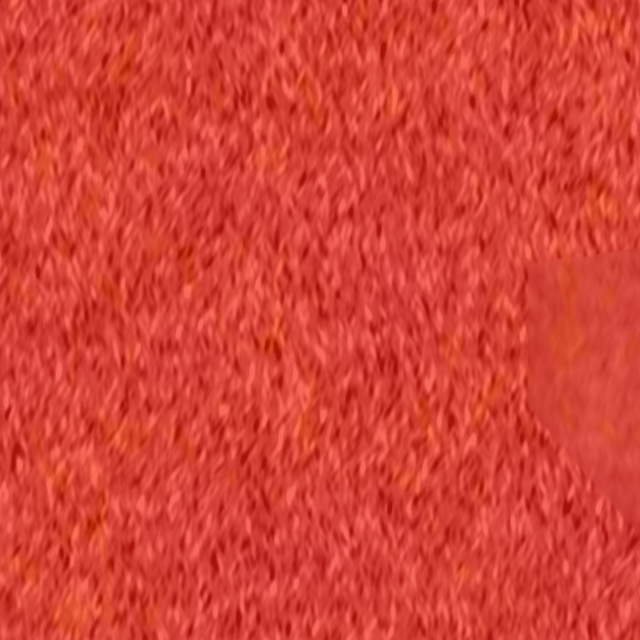
Write a WebGL 1 fragment shader that draws this texture.

```glsl
precision highp float;
// Red fleece: short, mostly upright fibres drawn as scattered signed strokes
// that add up to light tufts and dark gaps. Gradient noise steers the lean and
// the tint, and a worn patch at the right edge shows flatter, softer pile.

uniform vec2 u_resolution;

const vec3 MID_RED = vec3(0.836, 0.258, 0.219);
const vec3 TONE_STEP = vec3(0.118, 0.128, 0.122);    // colour change per unit of tone
const vec3 WARM_SHIFT = vec3(0.012, 0.022, -0.040);  // towards orange
const vec3 PATCH_SHIFT = vec3(-0.012, 0.002, 0.012);

const float CELL = 0.021;            // spacing of the stroke grid
const float FIBRE_LENGTH = 0.020;    // half length, at most one cell
const float FIBRE_WIDTH = 0.0064;    // half width
const float MEAN_LEAN = 0.08;        // radians, to the right
const float LEAN_DRIFT = 0.45;
const float LEAN_SPREAD = 0.38;
const float FIBRE_CONTRAST = 0.96;
const float FINE_CONTRAST = 0.32;
const float BROAD_CONTRAST = 0.38;
const float PATCH_FEATHER = 0.003;
const int FIBRES_PER_CELL = 4;

vec2 hash2(vec2 p) {
  vec3 q = fract(p.xyx * vec3(0.1031, 0.1030, 0.0973));
  q += dot(q, q.yzx + 33.33);
  return fract((q.xx + q.yz) * q.zy);
}

float cornerSlope(vec2 corner, vec2 offset) {
  float angle = 6.28319 * hash2(corner + 71.0).x;
  return dot(vec2(cos(angle), sin(angle)), offset);
}

float gradientNoise(vec2 p) {
  vec2 i = floor(p);
  vec2 f = p - i;
  vec2 u = f * f * f * (f * (f * 6.0 - 15.0) + 10.0);
  vec2 e = vec2(1.0, 0.0);
  float low = mix(cornerSlope(i, f), cornerSlope(i + e, f - e), u.x);
  float high = mix(cornerSlope(i + e.yx, f - e.yx), cornerSlope(i + 1.0, f - 1.0), u.x);
  return mix(low, high, u.y);
}

// Sum of light and dark strokes from the neighbouring cells
float fibres(vec2 p, float lean) {
  vec2 home = floor(p / CELL);
  float sum = 0.0;
  for (int y = -1; y <= 1; y++) {
    for (int x = -1; x <= 1; x++) {
      vec2 cell = home + vec2(float(x), float(y));
      for (int k = 0; k < FIBRES_PER_CELL; k++) {
        vec2 seed = cell + 137.0 * float(k);
        vec2 place = hash2(seed + 11.0);
        vec2 traits = 2.0 * hash2(seed + 53.0) - 1.0;
        float angle = lean + LEAN_SPREAD * traits.x;
        vec2 along = vec2(sin(angle), cos(angle));
        vec2 d = p - (cell + place) * CELL;
        vec2 local = vec2(dot(d, vec2(along.y, -along.x)) / FIBRE_WIDTH,
                          dot(d, along) / FIBRE_LENGTH);
        float body = max(0.0, 1.0 - dot(local, local));
        sum += traits.y * body * body;
      }
    }
  }
  return sum;
}

// Coverage of the worn patch, bounded by three straight edges
float wornPatch(vec2 p) {
  vec2 d = p - vec2(0.826, 0.588);
  float top = d.y - 0.14 * d.x;
  float bottom = (-0.225 - d.y - 1.15 * d.x) * 0.66;
  float edge = max(max(-d.x, top), bottom);
  edge += 0.004 * gradientNoise(p * 30.0);
  return 1.0 - smoothstep(-PATCH_FEATHER, PATCH_FEATHER, edge);
}

void main() {
  vec2 p = gl_FragCoord.xy / u_resolution;

  // Pile: fibres, fine streaks and broad shading
  float lean = MEAN_LEAN + LEAN_DRIFT * gradientNoise(p * 5.0 + 3.0);
  vec2 streak = p - vec2(0.012 * gradientNoise(p * 24.0 + 40.0), 0.0);
  float fine = gradientNoise(streak * vec2(150.0, 58.0));
  float broad = gradientNoise(p * 9.0 + 20.0) + 0.6 * gradientNoise(p * 21.0);
  float pile = FIBRE_CONTRAST * fibres(p, lean) + FINE_CONTRAST * fine;

  // Flattened pile inside the patch
  float patchCover = wornPatch(p);
  float mottle = gradientNoise(p * vec2(46.0, 34.0) + 9.0);
  float tone = mix(pile, 0.22 * pile + 0.45 * mottle, patchCover);
  tone = clamp(tone + BROAD_CONTRAST * broad, -1.45, 1.15);

  // Tint: slow drift plus a few orange flecks
  float drift = gradientNoise(p * 4.0 + 60.0);
  float fleck = smoothstep(0.22, 0.55, gradientNoise(p * vec2(22.0, 14.0)) + 0.5 * drift);
  vec3 colour = MID_RED + TONE_STEP * tone;
  colour += WARM_SHIFT * (0.7 * drift + fleck) + PATCH_SHIFT * patchCover;
  gl_FragColor = vec4(clamp(colour, 0.0, 1.0), 1.0);
}
```
